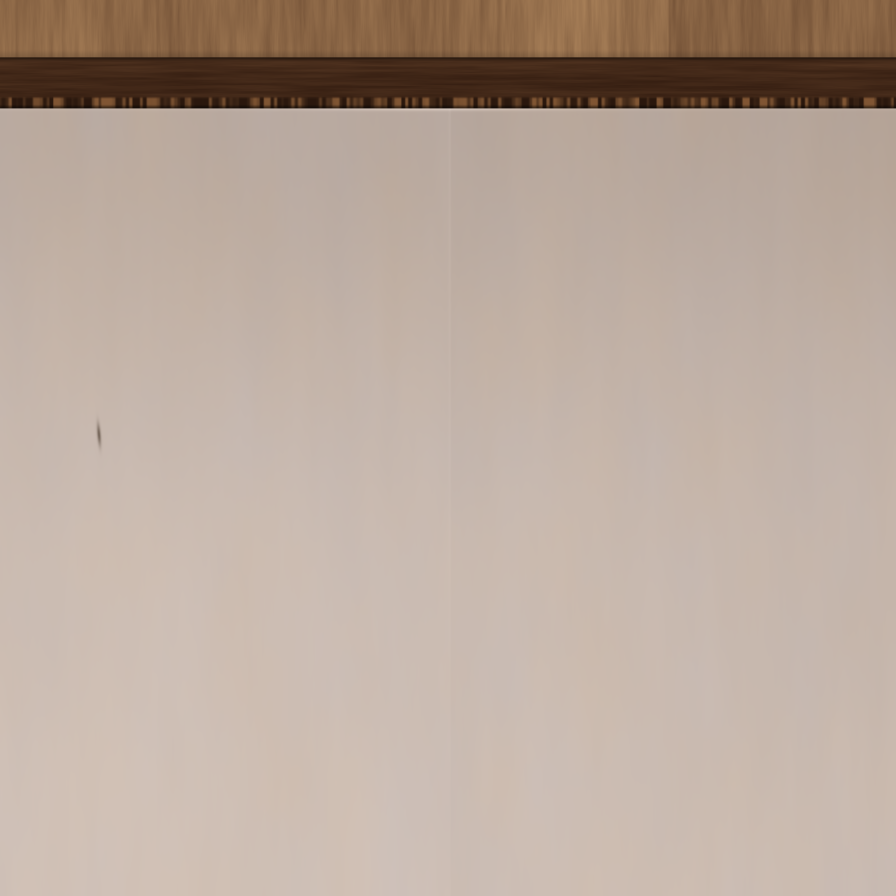
A Shadertoy shader for this texture:

```glsl
const float PANEL_TOP = 0.879;
const float RAIL_BOTTOM = 0.891;
const float RAIL_TOP = 0.936;
const float SEAM_X = 0.502;
const float PLANK_X = 0.747;
const vec2 KNOT_POS = vec2(0.1105, 0.515);
const vec2 KNOT_SIZE = vec2(0.0028, 0.017);
const vec3 PANEL_SHADE = vec3(0.705, 0.640, 0.595);
const vec3 PANEL_LIGHT = vec3(0.800, 0.740, 0.700);
const vec3 PLANK_DARK = vec3(0.470, 0.335, 0.225);
const vec3 PLANK_LIGHT = vec3(0.635, 0.480, 0.330);
const vec3 RAIL_DARK = vec3(0.205, 0.115, 0.065);
const vec3 RAIL_LIGHT = vec3(0.315, 0.200, 0.125);
const vec3 FRINGE_LIGHT = vec3(0.500, 0.335, 0.200);
const vec3 KNOT_COLOR = vec3(0.400, 0.340, 0.290);

float hash(vec2 p) {
    vec3 q = fract(p.xyx * 0.1031);
    q += dot(q, q.yzx + 33.33);
    return fract((q.x + q.y) * q.z);
}

float noise(vec2 p) {
    vec2 cell = floor(p);
    vec2 f = fract(p);
    f = f * f * (3.0 - 2.0 * f);
    float low = mix(hash(cell), hash(cell + vec2(1, 0)), f.x);
    float high = mix(hash(cell + vec2(0, 1)), hash(cell + vec2(1, 1)), f.x);
    return mix(low, high, f.y);
}

float fbm(vec2 p) {
    float sum = 0.0;
    float amp = 0.5;
    for (int i = 0; i < 4; i++) {
        sum += amp * noise(p);
        p = p * 2.03 + 17.1;
        amp *= 0.5;
    }
    return sum / 0.9375;
}

vec3 panel(vec2 uv) {
    // Light falls off towards the rail and the right edge
    float light = 0.17 + 0.73 * smoothstep(0.94, 0.35, uv.y);
    light += 0.18 * smoothstep(0.5, 0.0, uv.y);
    light -= 0.22 * smoothstep(0.25, 1.0, uv.x) - 0.05;
    light += 0.20 * (fbm(uv * vec2(7.0, 3.0) + 4.0) - 0.5);
    light += 0.13 * (fbm(uv * vec2(48.0, 6.0)) - 0.5);
    vec3 color = mix(PANEL_SHADE, PANEL_LIGHT, light);

    // Faint warm and cool patches
    float tint = fbm(uv * vec2(18.0, 8.0) + 31.0) - 0.5;
    color += tint * vec3(0.018, 0.0, -0.030);

    // Hairline seam with a slightly darker right side
    float seam = exp(-pow((uv.x - SEAM_X) / 0.0016, 2.0));
    color += 0.012 * seam * smoothstep(0.1, 0.8, uv.y);
    color -= 0.009 * smoothstep(0.0, 0.002, uv.x - SEAM_X)
           * smoothstep(0.12, 0.0, uv.x - SEAM_X);

    // Small leaning knot
    vec2 k = uv - KNOT_POS;
    k.x += 0.08 * k.y;
    float knot = exp(-2.0 * dot(k / KNOT_SIZE, k / KNOT_SIZE));
    color = mix(color, KNOT_COLOR, 0.85 * knot);

    // Bright lip, strongest in the middle
    float lip = exp(-pow((uv.y - PANEL_TOP) / 0.0025, 2.0));
    float center = exp(-pow((uv.x - 0.49) / 0.13, 2.0));
    return color + lip * (0.03 + 0.10 * center);
}

vec3 planks(vec2 uv) {
    float fine = fbm(uv * vec2(210.0, 16.0));
    float broad = fbm(uv * vec2(24.0, 4.0) + 9.0);
    float tone = 0.5 + 0.75 * (fine - 0.5) + 0.55 * (broad - 0.5);
    float pale = smoothstep(0.53, 0.60, uv.x) * (1.0 - smoothstep(PLANK_X - 0.002, PLANK_X + 0.002, uv.x));
    tone += 0.22 * pale - 0.16 * smoothstep(PLANK_X - 0.002, PLANK_X + 0.002, uv.x);
    tone -= 0.35 * exp(-pow((uv.x - PLANK_X) / 0.0015, 2.0));
    vec3 color = mix(PLANK_DARK, PLANK_LIGHT, tone);
    return color * (0.88 + 0.12 * smoothstep(RAIL_TOP, RAIL_TOP + 0.010, uv.y));
}

vec3 rail(vec2 uv) {
    float grain = fbm(uv * vec2(14.0, 330.0));
    float tone = 0.42 + 0.9 * (grain - 0.5);
    tone += 0.22 * smoothstep(0.912, 0.930, uv.y);
    vec3 color = mix(RAIL_DARK, RAIL_LIGHT, tone);
    return color * (1.0 - 0.45 * exp(-pow((uv.y - RAIL_TOP) / 0.003, 2.0)));
}

vec3 fringe(vec2 uv) {
    float strand = noise(uv * vec2(260.0, 18.0)) * (0.55 + 0.6 * noise(uv * vec2(70.0, 9.0)));
    vec3 color = mix(RAIL_DARK * 0.8, FRINGE_LIGHT, smoothstep(0.15, 0.85, strand));
    return color * mix(0.45, 1.0, smoothstep(PANEL_TOP, PANEL_TOP + 0.005, uv.y));
}

void mainImage(out vec4 fragColor, in vec2 fragCoord) {
    vec2 uv = fragCoord / iResolution.xy;
    float edge = 0.75 / iResolution.y;

    // Stack the bands from bottom to top
    vec3 color = panel(uv);
    color = mix(color, fringe(uv), smoothstep(-edge, edge, uv.y - PANEL_TOP));
    color = mix(color, rail(uv), smoothstep(-0.002, 0.002, uv.y - RAIL_BOTTOM));
    color = mix(color, planks(uv), smoothstep(-edge, edge, uv.y - RAIL_TOP));
    fragColor = vec4(clamp(color, 0.0, 1.0), 1.0);
}
```
